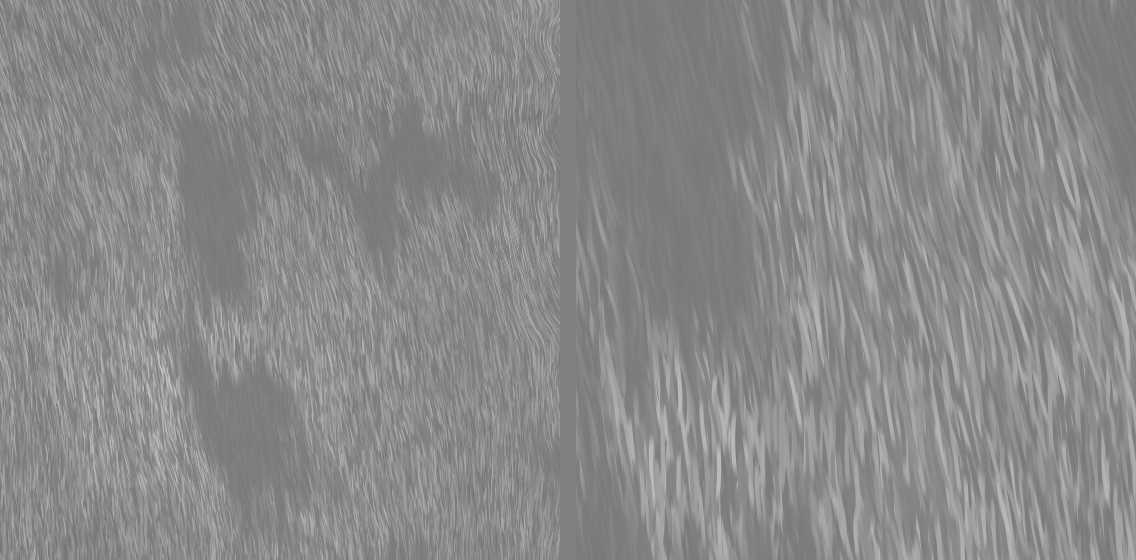
Left, the full canvas; right, a detail of the centre.
A WebGL 2 fragment shader for this texture:

```glsl
#version 300 es
precision highp float;
// Short grey animal fur: layered fine hairs with smooth dark patches and pale sheen.

uniform vec2 u_resolution;
out vec4 fragColor;

const int LAYERS = 13;
const vec2 HAIR_CELL = vec2(0.0085, 0.058);
const float HAIR_HALF_WIDTH = 0.0012;
const float UNDERCOAT = 0.50;
const float DARK_HAIR = 0.465;
const float PATCH_TONE = 0.475;

float hash(vec2 p) {
    return fract(sin(dot(p, vec2(127.1, 311.7))) * 43758.5453);
}

float valueNoise(vec2 p) {
    vec2 i = floor(p);
    vec2 f = fract(p);
    vec2 s = f * f * (3.0 - 2.0 * f);
    float low = mix(hash(i), hash(i + vec2(1.0, 0.0)), s.x);
    float high = mix(hash(i + vec2(0.0, 1.0)), hash(i + 1.0), s.x);
    return mix(low, high, s.y);
}

float cloud(vec2 p) {
    return 0.6 * valueNoise(p) + 0.28 * valueNoise(p * 2.1 + 17.3)
         + 0.12 * valueNoise(p * 4.3 + 41.9);
}

// Bends the plane so that hairs follow lines of constant x.
vec2 combed(vec2 p) {
    float lean = 0.15 * p.y * p.y;
    float sway = 0.045 * valueNoise(p * 3.0 + 5.0) + 0.012 * valueNoise(p * 9.0);
    float ruffle = 0.05 * smoothstep(0.86, 1.0, p.x) * valueNoise(p * vec2(7.0, 13.0));
    return vec2(p.x + lean + sway + ruffle, p.y);
}

// Coverage of one tapered, slightly curved hair; q is relative to its middle.
float hairCoverage(vec2 q, float halfLength, float tilt, float curve, float pixel) {
    float along = q.y / halfLength;
    float across = abs(q.x - tilt * q.y - curve * along * along);
    float taper = 1.0 - smoothstep(0.45, 1.0, abs(along));
    float edge = clamp((HAIR_HALF_WIDTH - across) / pixel + 0.5, 0.0, 1.0);
    return edge * taper;
}

// Lays one sheet of scattered hairs over the given tone.
float addHairs(float tone, vec2 p, float seed, float brightHair, float pixel) {
    float sheetTilt = 0.16 * (hash(vec2(seed, 3.7)) - 0.5);
    p.x += sheetTilt * p.y + seed * 0.371;
    float middleColumn = floor(p.x / HAIR_CELL.x);
    for (int k = -1; k <= 1; k++) {
        float column = middleColumn + float(k);
        float y = p.y / HAIR_CELL.y + hash(vec2(column, seed));
        vec2 id = vec2(column, floor(y)) + seed * vec2(13.7, 29.3);
        float xJitter = hash(id + 1.3);
        vec2 q = vec2(p.x - (column + xJitter) * HAIR_CELL.x,
                      (fract(y) - 0.5) * HAIR_CELL.y);
        float halfLength = HAIR_CELL.y * mix(0.28, 0.5, hash(id + 2.9));
        float tilt = 0.24 * (hash(id + 4.1) - 0.5);
        float curve = 0.004 * (hash(id + 6.7) - 0.5);
        float coverage = hairCoverage(q, halfLength, tilt, curve, pixel);
        float hairTone = mix(DARK_HAIR, brightHair, pow(hash(id + 8.3), 1.5));
        tone = mix(tone, hairTone, 0.9 * coverage);
    }
    return tone;
}

// Smooth bare-looking patches with frayed, hair-aligned borders.
float patchMask(vec2 p) {
    float fray = valueNoise(p * vec2(130.0, 9.0)) - 0.5;
    float band = 0.07 * smoothstep(0.3, 0.55, p.y);
    float field = cloud(p * vec2(6.5, 4.2) + 23.0) + 0.13 * fray + band;
    return smoothstep(0.6, 0.75, field);
}

// Pale sheen, strongest in the lower left.
float sheenAmount(vec2 p) {
    vec2 offset = (p - vec2(0.3, 0.3)) / vec2(0.27, 0.17);
    return 0.75 * cloud(p * vec2(6.0, 5.0) + 61.0) + 0.5 * exp(-dot(offset, offset));
}

void main() {
    vec2 p = gl_FragCoord.xy / u_resolution.y;
    float pixel = 1.0 / u_resolution.y;
    vec2 fur = combed(p);

    // Undercoat and hair sheets
    float brightHair = 0.62 + 0.17 * sheenAmount(p);
    float tone = UNDERCOAT + 0.05 * (valueNoise(fur * vec2(220.0, 14.0)) - 0.5);
    for (int i = 0; i < LAYERS; i++) {
        tone = addHairs(tone, fur, float(i) + 1.0, brightHair, pixel);
    }

    // Broad shading and patches
    tone += 0.05 * (cloud(p * 4.0 + 83.0) - 0.5);
    tone = mix(tone, PATCH_TONE, 0.85 * patchMask(fur));

    fragColor = vec4(vec3(tone), 1.0);
}
```
